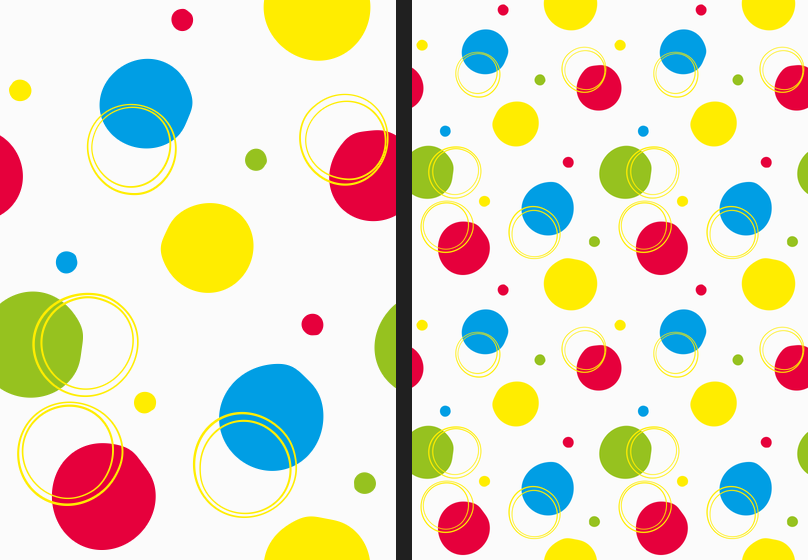
Left: one tile. Right: repeated 2 by 2.
This pattern is drawn by a WebGL 1 fragment shader. Its source:

```glsl
precision highp float;
uniform vec2 u_resolution;

const float COUNT = 7.0;
const vec3 PAPER = vec3(0.985);
const vec3 YELLOW = vec3(1.0, 0.93, 0.0);
const vec3 RED = vec3(0.9, 0.0, 0.235);
const vec3 BLUE = vec3(0.0, 0.62, 0.895);
const vec3 GREEN = vec3(0.59, 0.76, 0.12);

float hash(float n) {
  return fract(sin(n * 12.99 + 1.7) * 4375.8);
}

vec3 palette(float k) {
  return k < 0.5 ? YELLOW : k < 1.5 ? RED : k < 2.5 ? BLUE : GREEN;
}

// Shortest offset on the repeating canvas
vec2 wrapOffset(vec2 d, vec2 size) {
  return d - size * floor(d / size + 0.5);
}

// Distance to a hand-cut disc: slow wobble plus one local shoulder
float blob(vec2 d, float radius, float seed, float shoulder) {
  float a = atan(d.y, d.x);
  float turn = a - 6.2832 * hash(seed);
  float wobble = 0.014 * sin(2.0 * a + 6.3 * hash(seed + 0.3))
               + 0.01 * sin(3.0 * a + 6.3 * hash(seed + 0.6));
  wobble += shoulder * sin(turn) * exp(18.0 * (cos(turn) - 1.0));
  return length(d) - radius * (1.0 + wobble);
}

// Distance to a pen stroke whose width swells along the loop
float loopStroke(vec2 d, float radius, float seed) {
  float swell = 1.0 + 0.25 * sin(atan(d.y, d.x) + 6.3 * hash(seed + 0.8));
  return abs(blob(d, radius, seed, 0.04)) - 0.0195 * radius * swell;
}

float coverage(float dist) {
  return clamp(0.5 - dist * u_resolution.y, 0.0, 1.0);
}

void main() {
  vec2 size = vec2(u_resolution.x / u_resolution.y, 1.0);
  vec2 p = gl_FragCoord.xy / u_resolution.y;
  vec3 color = PAPER;
  float strokes = 0.0;

  for (float i = 0.0; i < COUNT; i++) {
    // Jittered points of a slanted lattice that closes on the canvas;
    // its phase lets the borders cut discs through the middle
    vec2 jitter = vec2(hash(i + 20.0), hash(i + 40.0)) - 0.5;
    vec2 center = size * vec2(fract(3.0 * i / COUNT + 0.817), (i - 0.2) / COUNT);
    vec2 d = wrapOffset(p - center - 0.035 * jitter, size);
    float kind = mod(i, 4.0);
    float radius = i < 3.5 ? 0.094 : 0.081;

    // Large disc
    color = mix(color, palette(kind), coverage(blob(d, radius, i + 3.0, 0.17)));

    // Small dot in the gap beside it
    vec2 dotOffset = vec2(0.075, 0.16) + 0.025 * jitter.yx;
    float dotDist = blob(wrapOffset(d - dotOffset, size), 0.0195, i + 60.0, 0.2);
    color = mix(color, palette(mod(i + 3.0, 4.0)), coverage(dotDist));

    // Double loop, on every disc that is not yellow
    if (kind > 0.5) {
      float angle = 2.1 * kind + 0.1 + 0.3 * (hash(i + 80.0) - 0.5);
      vec2 q = wrapOffset(d - 1.04 * radius * vec2(cos(angle), sin(angle)), size);
      vec2 shift = 0.004 * vec2(cos(i * 2.4), sin(i * 2.4));
      float outer = loopStroke(q, 0.98 * radius, i + 100.0);
      float inner = loopStroke(q - shift, 0.87 * radius, i + 120.0);
      strokes = max(strokes, coverage(min(outer, inner)));
    }
  }

  gl_FragColor = vec4(mix(color, YELLOW, strokes), 1.0);
}
```
